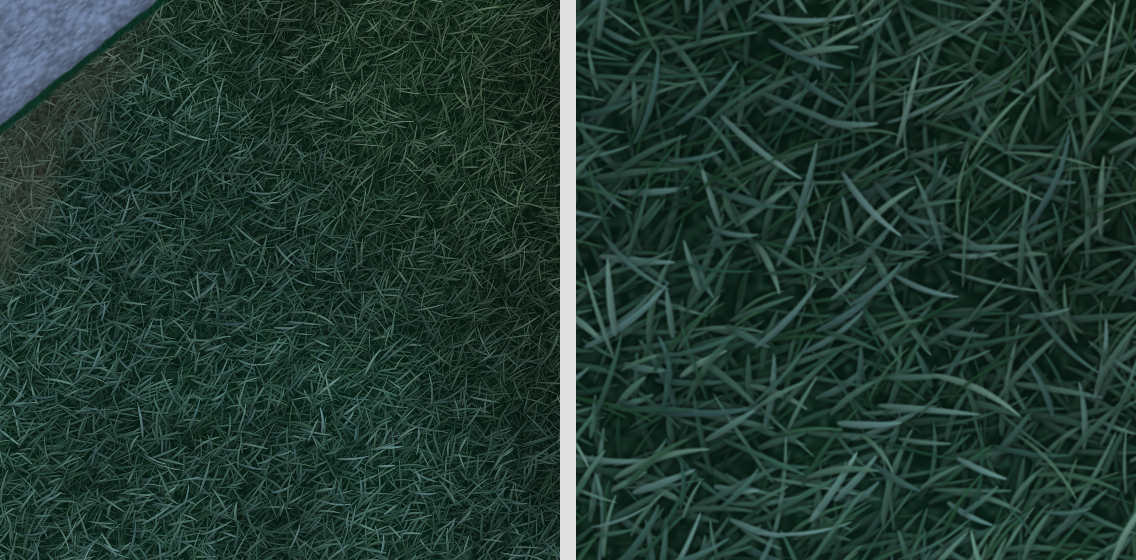
Left, the full canvas; right, a detail of the centre.
Write a three.js fragment shader that draws this texture.

```glsl
// Dusky lawn of tangled grass blades with a dry patch beside a stone path corner.
varying vec2 vUv;

#define LAYERS 8
#define BLADES 3
#define CELL 0.05
#define BLADE_WIDTH 0.0023
#define SOFTNESS 0.0011
#define SHADOW 0.14
#define DEEP vec3(0.025, 0.100, 0.070)
#define GREEN vec3(0.105, 0.255, 0.170)
#define TEAL vec3(0.215, 0.340, 0.315)
#define PALE vec3(0.385, 0.525, 0.500)
#define STRAW vec3(0.330, 0.370, 0.325)
#define STONE vec3(0.390, 0.455, 0.565)

vec4 hash4(vec3 p) {
  vec4 q = fract(p.xyzx * vec4(0.1031, 0.1030, 0.0973, 0.1099));
  q += dot(q, q.wzxy + 33.33);
  return fract((q.xxyz + q.yzzw) * q.zywx);
}

float noise(vec2 p) {
  vec2 i = floor(p), f = fract(p);
  f = f * f * (3.0 - 2.0 * f);
  float a = hash4(vec3(i, 7.0)).x;
  float b = hash4(vec3(i + vec2(1.0, 0.0), 7.0)).x;
  float c = hash4(vec3(i + vec2(0.0, 1.0), 7.0)).x;
  float d = hash4(vec3(i + 1.0, 7.0)).x;
  return mix(mix(a, b, f.x), mix(c, d, f.x), f.y);
}

// Signed distance to the path edge, positive on the stone.
float pathSide(vec2 p) {
  return dot(p - vec2(0.0, 0.776), vec2(-0.625, 0.781));
}

// Strip of worn turf that widens towards the left border.
float dryness(vec2 p) {
  float reach = mix(0.29, 0.11, smoothstep(0.0, 0.28, p.x));
  float s = -pathSide(p) / reach + 0.6 * (noise(p * 16.0 + 50.0) - 0.5);
  return (1.0 - smoothstep(0.3, 1.15, s)) * (1.0 - smoothstep(0.12, 0.36, p.x));
}

// Dark thatch, turning to pale soil where the turf is dry.
vec3 ground(vec2 p) {
  float fine = noise(p * 210.0 + 20.0);
  vec3 thatch = mix(DEEP, vec3(0.100, 0.205, 0.160), fine * fine);
  vec3 soil = vec3(0.200, 0.225, 0.190) * (0.6 + 0.7 * fine);
  return mix(thatch, soil, dryness(p) * 0.85);
}

vec3 bladeColor(vec4 rnd, float depth, float dry) {
  vec3 c = mix(DEEP, mix(GREEN, TEAL, rnd.x), 0.4 + 0.6 * depth);
  c = mix(c, PALE, (0.25 + 0.75 * depth) * rnd.y * rnd.y * 0.9);
  c.b += 0.06 * (rnd.w - 0.4) * depth;
  return mix(c, STRAW * (0.55 + 0.7 * rnd.x), dry * 0.6);
}

// Lays one curved tapering blade and its soft shadow over the colour.
vec3 layBlade(vec3 col, vec2 p, vec2 center, vec4 shape, vec4 rnd, float depth) {
  float angle = 0.6 + 1.9 * (shape.z + rnd.z - 1.0);
  vec2 dir = vec2(cos(angle), sin(angle));
  vec2 q = p - center;
  q = vec2(dot(q, dir), dot(q, vec2(-dir.y, dir.x)));
  float halfLength = CELL * mix(0.25, 0.68, shape.w);
  float t = q.x / halfLength;
  float y = q.y - (rnd.w - 0.5) * 0.32 * halfLength * (t * t - 0.4);
  if (abs(t) > 1.0 || abs(y) > 0.01) return col;

  float dry = dryness(center);
  float fineness = smoothstep(0.7, 1.5, center.x + center.y);
  float width = BLADE_WIDTH * mix(0.45, 1.15, rnd.x) * (1.0 - 0.25 * max(fineness, dry));
  width *= sqrt(1.0 - t * t) * (0.85 - 0.25 * t);
  float inside = 1.0 - smoothstep(0.88, 1.0, abs(t));
  float edge = abs(y) - width;
  float cover = inside * (1.0 - smoothstep(-SOFTNESS, SOFTNESS, edge));
  float shade = inside * (1.0 - smoothstep(0.0, 0.0035, edge));

  vec3 blade = bladeColor(rnd, depth, dry);
  blade *= 0.96 + 0.2 * t + 0.14 * clamp(y / BLADE_WIDTH, -1.0, 1.0);
  col *= 1.0 - SHADOW * shade * (1.0 - 0.6 * dry);
  return mix(col, blade, cover * 0.95);
}

vec3 grass(vec2 p) {
  vec3 col = ground(p);
  for (int layer = 0; layer < LAYERS; layer++) {
    float k = float(layer);
    vec2 shift = vec2(0.37, 0.61) * k;
    vec2 home = floor(p / CELL + shift);
    for (int j = -1; j <= 1; j++)
    for (int i = -1; i <= 1; i++)
    for (int b = 0; b < BLADES; b++) {
      vec2 cell = home + vec2(float(i), float(j));
      float id = k * 5.0 + float(b) * 53.0;
      vec4 shape = hash4(vec3(cell + 40.0, id + 1.0));
      vec4 rnd = hash4(vec3(cell + 90.0, id + 3.0));
      vec2 center = (cell + shape.xy - shift) * CELL;
      col = layBlade(col, p, center, shape, rnd, k / float(LAYERS - 1));
    }
  }
  // Broad drifts of light, with warmer turf at the upper right.
  float warm = smoothstep(0.9, 1.8, p.x + p.y);
  col *= mix(vec3(1.0), vec3(1.10, 0.97, 0.82), warm);
  float drift = 0.65 * noise(p * 6.0) + 0.35 * noise(p * 17.0 + 9.0);
  return col * (0.84 + 0.44 * drift) * (1.0 - 0.1 * smoothstep(0.8, 1.0, p.x));
}

vec3 stone(vec2 p) {
  vec2 q = vec2(dot(p, vec2(0.781, 0.625)), pathSide(p));
  float grain = noise(q * vec2(110.0, 230.0) + 30.0) - 0.5;
  float mottle = noise(q * vec2(35.0, 60.0) + 80.0) - 0.5;
  return STONE * (1.0 + 0.34 * grain + 0.2 * mottle) * (0.84 + 0.16 * smoothstep(0.0, 0.03, q.y));
}

void main() {
  vec3 col = grass(vUv);
  float side = pathSide(vUv) + 0.005 * (noise(vUv * 45.0) - 0.5);
  // Dark green rim between the turf and the stone.
  col = mix(col, vec3(0.02, 0.17, 0.12), 0.85 * smoothstep(-0.017, -0.009, side));
  col = mix(col, stone(vUv), smoothstep(-0.003, 0.003, side));
  gl_FragColor = vec4(col, 1.0);
}
```
